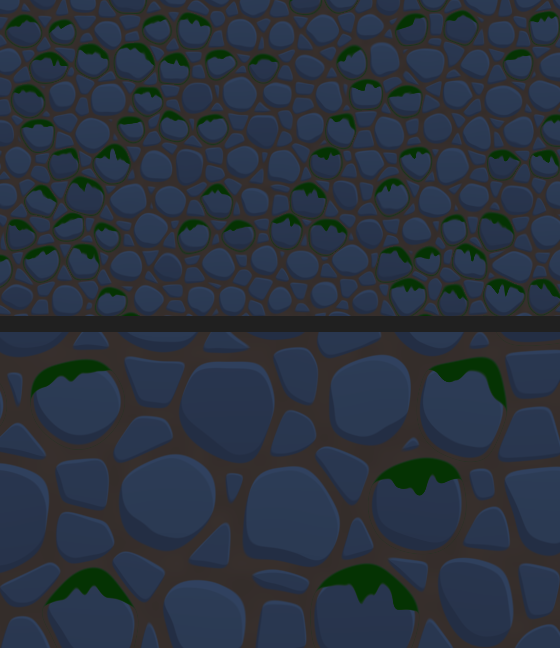
Top: the whole. Bottom: its middle third, enlarged.
Write a WebGL 2 fragment shader that draws this texture.

```glsl
#version 300 es
precision highp float;
// Night-blue cobblestone wall: rounded stones, pebbles in brown mortar, moss on upper rims.

#define CELL vec2(0.137, 0.106)   // spacing of the large stones
#define JITTER 0.36               // scatter of the stone centres
#define GAP 0.0042                // half width of the mortar joints
#define WARP 0.007                // waviness of the outlines
#define BEVEL 0.013               // width of the shaded rims
#define MOSS_SHARE 0.44           // part of the stones with moss
#define MOSS_DEPTH 0.034          // length of the moss drips
#define STONE vec3(0.170, 0.230, 0.330)
#define STONE_DARK vec3(0.148, 0.192, 0.285)
#define STONE_LIGHT vec3(0.192, 0.262, 0.380)
#define MORTAR vec3(0.210, 0.180, 0.170)
#define MOSS vec3(0.020, 0.200, 0.010)

uniform vec2 u_resolution;
out vec4 fragColor;

vec3 hash3(vec2 p) {
  vec3 q = fract(p.xyx * vec3(0.1031, 0.1030, 0.0973));
  q += dot(q, q.yxz + 33.33);
  return fract((q.xxy + q.yzz) * q.zyx);
}

float noise(vec2 p) {
  vec2 i = floor(p), f = fract(p);
  f = f * f * (3.0 - 2.0 * f);
  return mix(mix(hash3(i).x, hash3(i + vec2(1, 0)).x, f.x),
             mix(hash3(i + vec2(0, 1)).x, hash3(i + vec2(1, 1)).x, f.x), f.y);
}

// Centre (xy) and radius (z) of a stone: kind 0 is large, 1 and 2 are corner pebbles.
vec3 stoneSite(vec2 cell, int kind) {
  vec3 h = hash3(cell + 57.0 + 131.0 * float(kind));
  vec2 at = cell + vec2(0.5 + 0.5 * mod(cell.y, 2.0), 0.5);
  if (kind == 0) return vec3((at + (h.xy - 0.5) * JITTER) * CELL, mix(0.046, 0.063, h.z));
  at += vec2(0.5, kind == 1 ? 0.28 : -0.28) + (h.xy - 0.5) * 0.24;
  return vec3(at * CELL, mix(0.014, 0.031, h.z));
}

float power(vec2 p, vec3 site) {
  vec2 v = p - site.xy;
  return dot(v, v) - site.z * site.z;
}

// Finds the stone that owns p; returns outward direction (xy) and depth inside it (z).
vec3 stoneField(vec2 p, out vec3 owner, out vec3 id, out bool pebble) {
  vec2 base = floor(p / CELL);
  float best = 1e9;
  for (int n = 0; n < 75; n++) {
    vec2 cell = base + vec2(n % 5 - 2, n / 5 % 5 - 2);
    int kind = n / 25;
    vec3 site = stoneSite(cell, kind);
    float value = power(p, site);
    if (value < best) {
      best = value;
      owner = site;
      id = hash3(cell + 311.0 + 17.0 * float(kind));
      pebble = kind > 0;
    }
  }
  // Soft minimum over all bisectors rounds the corners.
  float sharpness = pebble ? 260.0 : mix(85.0, 170.0, id.z);
  float sum = 1e-30;
  vec2 outward = vec2(0);
  for (int n = 0; n < 75; n++) {
    vec3 site = stoneSite(base + vec2(n % 5 - 2, n / 5 % 5 - 2), n / 25);
    vec2 side = site.xy - owner.xy;
    float span = length(side);
    if (span < 1e-5) continue;
    float weight = exp(-sharpness * (power(p, site) - best) / (2.0 * span));
    sum += weight;
    outward += weight * side / span;
  }
  return vec3(outward / sum, -log(sum) / sharpness - GAP);
}

void main() {
  float px = 1.0 / u_resolution.y;
  vec2 uv = gl_FragCoord.xy * px;
  vec2 p = uv + WARP * (vec2(noise(uv * 17.0), noise(uv * 17.0 + 40.0)) - 0.5) * 2.0;
  vec3 owner, id;
  bool pebble;
  vec3 field = stoneField(p, owner, id, pebble);
  float depth = field.z;

  // Flat face with a lit upper rim and a shaded lower rim.
  vec3 face = mix(STONE, STONE_DARK, pebble ? 0.4 : 0.65 * smoothstep(0.72, 0.8, id.y));
  face *= 1.0 + 0.5 * clamp(p.y - owner.y, -0.06, 0.06);
  float facing = dot(field.xy, vec2(0.35, 0.94));
  float rim = BEVEL * (pebble ? 0.4 : 1.0) * (0.5 + noise(p * 30.0));
  float lit = smoothstep(-px, px, rim * 0.55 * facing - depth);
  float shaded = smoothstep(-px, px, -rim * facing - depth);
  face = mix(face, STONE_LIGHT, lit * 0.8);
  face = mix(face, STONE_DARK * 0.93, shaded);

  // Mortar with faint mottling.
  vec3 color = MORTAR * (0.97 + 0.06 * noise(uv * 45.0));
  color = mix(color, face, smoothstep(-px, px, depth));

  // Moss hangs from the upper rim in uneven drips.
  if (!pebble && id.x < MOSS_SHARE) {
    float lean = (id.z - 0.5) * 0.9;
    float cover = smoothstep(0.2, 0.75, dot(field.xy, normalize(vec2(lean, 1.0))));
    float drip = noise(vec2(p.x * 75.0, p.y * 14.0) + id.yz * 90.0);
    float reach = cover * (0.013 + MOSS_DEPTH * drip * drip) - 0.005;
    float moss = min(reach - depth, depth + 0.003);
    color = mix(color, vec3(0.09, 0.21, 0.11), smoothstep(-px, px, moss + 0.7 * px));
    color = mix(color, MOSS, smoothstep(-px, px, moss - 0.3 * px));
  }
  fragColor = vec4(color, 1.0);
}
```
